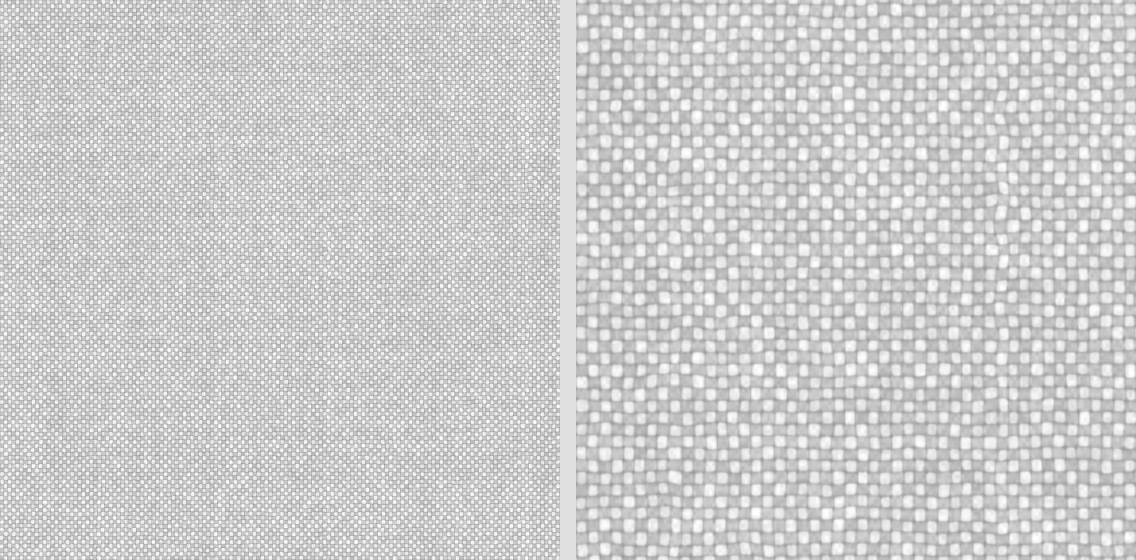
Left: the whole. Right: its middle third, enlarged.
Give the GLSL for this texture, as a WebGL 2 fragment shader.

```glsl
#version 300 es
precision highp float;
// Pale grey plain-weave cloth: bright upright warp floats between rounded grey weft floats.
uniform vec2 u_resolution;
out vec4 fragColor;

float hash(vec2 p) {
  vec3 h = fract(vec3(p.xyx) * 0.1031);
  h += dot(h, h.yzx + 33.33);
  return fract((h.x + h.y) * h.z);
}

float noise(vec2 p) {
  vec2 i = floor(p), f = fract(p);
  f = f * f * (3.0 - 2.0 * f);
  return mix(mix(hash(i), hash(i + vec2(1, 0)), f.x),
             mix(hash(i + vec2(0, 1)), hash(i + vec2(1, 1)), f.x), f.y);
}

float roundBox(vec2 p, vec2 halfSize, float radius) {
  vec2 d = abs(p) - halfSize + radius;
  return length(max(d, 0.0)) + min(max(d.x, d.y), 0.0) - radius;
}

// Narrow upright irregularities where the warp threads sit unevenly
float seams(float x) {
  vec3 d = (x - vec3(0.391, 0.586, 0.944)) / 0.005;
  return dot(exp(-d * d), vec3(1));
}

void main() {
  vec2 uv = gl_FragCoord.xy / u_resolution;
  vec2 threads = vec2(144, 140);
  float seam = seams(uv.x);

  // Threads wander slightly, more so along the seams
  vec2 wander = vec2(noise(uv * vec2(70, 60)), noise(uv * vec2(60, 70) + 91.0)) - 0.5;
  vec2 q = uv * threads + wander * (0.3 + 0.3 * seam);
  vec2 cell = floor(q), local = fract(q) - 0.5;
  float warpOnTop = mod(cell.x + cell.y, 2.0);
  float edge = max(0.15, 0.5 * threads.x / u_resolution.x);

  // Floats spill past their cell, so take the nearest one of each kind
  vec2 side = vec2(local.x < 0.0 ? -1.0 : 1.0, 0) * warpOnTop;
  vec2 above = vec2(0, local.y < 0.0 ? -1.0 : 1.0) * (1.0 - warpOnTop);
  vec2 weftPos = local - side, warpPos = local - above;
  float weftVary = hash(cell + side + 17.0) - 0.5;
  float warpVary = hash(cell + above + 53.0) - 0.5;

  // Grey weft float, shaded toward its upper and lower rims
  float weftDist = roundBox(weftPos, vec2(0.55, 0.45 + 0.05 * weftVary), 0.36);
  float weftTone = 0.77 + 0.05 * weftVary - 0.2 * weftPos.y * weftPos.y;
  float shade = mix(0.65, weftTone, 1.0 - smoothstep(-edge, edge, weftDist));

  // Bright warp float laid over it, rounded across its width
  float warpDist = roundBox(warpPos, vec2(0.43, 0.49) + 0.07 * warpVary, 0.28);
  float warpTone = 0.935 + 0.06 * warpVary - 0.2 * dot(warpPos, warpPos);
  shade = mix(shade, warpTone, 1.0 - smoothstep(-edge, edge, warpDist));

  // Fibre grain, uneven single threads, pale seams and faint broad tone
  shade += 0.09 * (noise(uv * vec2(520, 410) + 40.0) - 0.5);
  shade += 0.02 * (hash(vec2(cell.x, 7.0)) + hash(vec2(3.0, cell.y)) - 1.0);
  shade += 0.015 * seam + 0.014 * (noise(uv * vec2(9, 5)) - 0.5);
  fragColor = vec4(vec3(clamp(shade, 0.0, 1.0)), 1);
}
```
